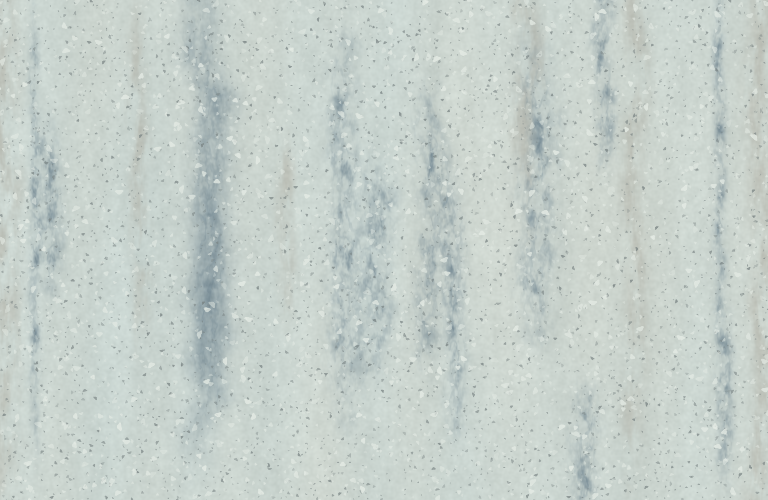
Give the GLSL for this texture, as a Shadertoy shader.

```glsl
// Pale speckled stone: a grey-green ground with soft vertical bands, mottled
// blue and beige streaks of gradient noise, and scattered dark and white flecks.
// Lengths are in canvas heights, so the grain scales with the canvas.

vec2 hash2(vec2 p) {
    vec3 q = fract(p.xyx * vec3(0.1031, 0.1030, 0.0973));
    q += dot(q, q.yzx + 33.33);
    return fract((q.xx + q.yz) * q.zy);
}

float cornerSlope(vec2 cell, vec2 offset) {
    float angle = 6.2832 * hash2(cell).x;
    return dot(vec2(cos(angle), sin(angle)), offset);
}

// Gradient noise, roughly -1 to 1
float gradNoise(vec2 p) {
    vec2 i = floor(p), f = p - i;
    vec2 u = f * f * f * (f * (f * 6.0 - 15.0) + 10.0);
    vec2 e = vec2(1, 0);
    float low = mix(cornerSlope(i, f), cornerSlope(i + e, f - e), u.x);
    float high = mix(cornerSlope(i + e.yx, f - e.yx), cornerSlope(i + 1.0, f - 1.0), u.x);
    return 1.4 * mix(low, high, u.y);
}

float fbm(vec2 p) {
    float sum = 0.0, amp = 0.55;
    for (int i = 0; i < 4; i++) {
        sum += amp * gradNoise(p);
        p = mat2(1.6, 1.2, -1.2, 1.6) * p + 17.3;
        amp *= 0.55;
    }
    return sum;
}

// Streaks: x, half width, middle y, half length
const vec4 blueStreaks[11] = vec4[11](
    vec4(0.07, 0.010, 0.55, 0.55), vec4(0.10, 0.022, 0.58, 0.22),
    vec4(0.69, 0.026, 0.55, 0.50), vec4(0.75, 0.030, 0.46, 0.28),
    vec4(0.86, 0.028, 0.55, 0.36), vec4(0.91, 0.018, 0.38, 0.32),
    vec4(1.07, 0.032, 0.62, 0.38), vec4(1.21, 0.018, 0.88, 0.28),
    vec4(1.44, 0.011, 0.70, 0.55), vec4(1.17, 0.026, 0.06, 0.22),
    vec4(1.45, 0.015, 0.20, 0.22));
const vec4 beigeStreaks[6] = vec4[6](
    vec4(0.01, 0.030, 0.70, 1.10), vec4(0.28, 0.020, 0.65, 0.45),
    vec4(0.57, 0.018, 0.55, 0.25), vec4(1.05, 0.030, 0.85, 0.40),
    vec4(1.27, 0.022, 0.60, 0.80), vec4(1.52, 0.025, 0.50, 1.20));

float streak(vec2 p, vec4 s) {
    float wander = 0.7 * gradNoise(vec2(p.y * 6.0, s.x * 91.0));
    float across = (p.x - s.x) / s.y + wander;
    return exp(-across * across) * (1.0 - smoothstep(0.35 * s.w, s.w, abs(p.y - s.z)));
}

// Randomly turned, slightly ragged ovals on a jittered grid
float flecks(vec2 p, float cells, float density, float radius, float seed) {
    vec2 g = p * cells;
    float blur = 0.75 * cells / iResolution.y;
    float size = radius * cells, cover = 0.0;
    for (int y = -1; y <= 1; y++)
    for (int x = -1; x <= 1; x++) {
        vec2 cell = floor(g) + vec2(x, y);
        vec2 shape = hash2(cell + seed + 71.0);
        vec2 chance = hash2(cell + seed + 139.0);
        vec2 d = g - cell - hash2(cell + seed);
        float c = cos(6.2832 * shape.x), s = sin(6.2832 * shape.x);
        d = mat2(c, s, -s, c) * d * vec2(1.0, 1.0 + 0.8 * shape.y);
        float r = size * (0.6 + 0.6 * shape.y) * (1.0 + 0.18 * sin(3.0 * atan(d.y, d.x + 1e-5)));
        float oval = 1.0 - smoothstep(r - blur, r + blur, length(d));
        cover = max(cover, oval * step(chance.x, density) * (0.35 + 0.65 * chance.y));
    }
    return cover;
}

void mainImage(out vec4 fragColor, in vec2 fragCoord) {
    vec2 p = fragCoord / iResolution.y;

    // Ground: broad vertical bands, clouds and fine grain
    float bands = fbm(vec2(p.x * 9.0, p.y * 0.9) + 4.0);
    float clouds = fbm(p * vec2(26.0, 13.0) + 31.0);
    float grain = gradNoise(p * 75.0) + 0.8 * gradNoise(p * 150.0 + 9.0);
    vec3 col = vec3(0.797, 0.837, 0.815);
    col += 0.032 * bands + 0.028 * clouds + 0.018 * grain;
    col += vec3(0.012, 0.0, -0.008) * gradNoise(vec2(p.x * 7.0, p.y) + 60.0);

    // Beige stains
    float beige = 0.0;
    for (int i = 0; i < 6; i++) beige += streak(p, beigeStreaks[i]);
    beige *= smoothstep(-0.45, 0.45, fbm(p * vec2(32.0, 9.0) + 12.0));
    col = mix(col, vec3(0.70, 0.70, 0.66) + 0.02 * grain, min(0.65 * beige, 0.8));

    // Blue stains, broken up by mottling and thin dark veins
    float blue = 0.0;
    for (int i = 0; i < 11; i++) blue += streak(p, blueStreaks[i]);
    float mottle = fbm(p * vec2(34.0, 17.0) + 50.0);
    float veins = 1.0 - smoothstep(0.0, 0.22, abs(fbm(p * vec2(30.0, 16.0) + 83.0)));
    blue *= 0.12 + 0.6 * smoothstep(-0.1, 0.5, mottle) + 0.22 * veins;

    // The one bold streak, bowed and darkest below the middle
    float bow = 0.435 - 0.2 * (p.y - 0.55) * (p.y - 0.55);
    float bold = streak(p, vec4(bow, 0.036, 0.58, 0.62));
    float depth = 0.42 + 0.3 * exp(-30.0 * (p.y - 0.38) * (p.y - 0.38));
    blue += bold * (depth + 0.45 * mottle + 0.18 * veins);
    col = mix(col, vec3(0.46, 0.54, 0.58) + 0.025 * grain, clamp(blue, 0.0, 0.9));

    // Flecks: fine dust, dark grains, then white chips
    vec3 darkGrain = vec3(0.47, 0.51, 0.51), whiteChip = vec3(0.90, 0.925, 0.90);
    col = mix(col, darkGrain, 0.65 * flecks(p, 85.0, 0.30, 0.0018, 5.0));
    col = mix(col, darkGrain, 0.75 * flecks(p, 46.0, 0.32, 0.0036, 211.0));
    col = mix(col, whiteChip, 0.60 * flecks(p, 62.0, 0.30, 0.0036, 317.0));
    col = mix(col, whiteChip, 0.80 * flecks(p, 36.0, 0.30, 0.0068, 433.0));

    fragColor = vec4(clamp(col, 0.0, 1.0), 1.0);
}
```
